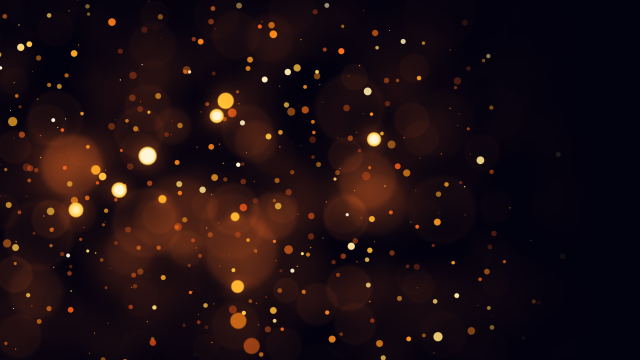
Reproduce this background procedurally as a WebGL 2 fragment shader.

```glsl
#version 300 es
precision highp float;

uniform vec2 u_resolution;
out vec4 fragColor;

#define NIGHT vec3(0.008, 0.003, 0.055)
#define HAZE vec3(0.15, 0.062, 0.012)
#define AMBER vec3(0.85, 0.37, 0.075)
#define HAZE_SCALE 4.0
#define BOKEH_GAIN 0.085
#define HALO_GAIN 0.30
#define DOT_CHANCE 0.62

// Soft glows: centre, radius, strength
const vec4 GLOWS[12] = vec4[12](
  vec4(0.20, 0.54, 0.085, 0.48), vec4(0.67, 0.30, 0.100, 0.42),
  vec4(0.76, 0.40, 0.065, 0.30), vec4(0.49, 0.40, 0.110, 0.24),
  vec4(1.02, 0.50, 0.080, 0.34), vec4(0.71, 0.606, 0.058, 0.20),
  vec4(0.10, 0.19, 0.075, 0.20), vec4(0.52, 0.31, 0.049, 0.18),
  vec4(0.48, 0.65, 0.050, 0.17), vec4(1.05, 0.43, 0.080, 0.16),
  vec4(0.36, 0.30, 0.065, 0.14), vec4(0.75, 0.895, 0.065, 0.13));

// Bright lights: centre, radius, heat
const vec4 LIGHTS[12] = vec4[12](
  vec4(0.627, 0.720, 0.024, 0.62), vec4(0.602, 0.678, 0.021, 0.88),
  vec4(0.410, 0.567, 0.027, 1.00), vec4(0.331, 0.472, 0.023, 0.90),
  vec4(0.211, 0.417, 0.022, 0.80), vec4(1.039, 0.613, 0.021, 0.90),
  vec4(0.662, 0.109, 0.024, 0.28), vec4(0.660, 0.204, 0.019, 0.60),
  vec4(0.699, 0.039, 0.024, 0.12), vec4(0.266, 0.528, 0.014, 0.50),
  vec4(0.653, 0.398, 0.013, 0.60), vec4(0.451, 0.447, 0.012, 0.55));

vec2 hash2(vec2 p) {
  vec3 q = fract(p.xyx * vec3(0.1031, 0.1030, 0.0973));
  q += dot(q, q.yzx + 33.33);
  return fract((q.xx + q.yz) * q.zy);
}

float corner(vec2 cell, vec2 offset) {
  float angle = 6.2832 * hash2(cell + 40.0).x;
  return dot(vec2(cos(angle), sin(angle)), offset);
}

float gradientNoise(vec2 p) {
  vec2 i = floor(p), f = fract(p), e = vec2(0.0, 1.0);
  vec2 u = f * f * f * (f * (f * 6.0 - 15.0) + 10.0);
  return mix(mix(corner(i, f), corner(i + e.yx, f - e.yx), u.x),
             mix(corner(i + e, f - e), corner(i + 1.0, f - 1.0), u.x), u.y);
}

// Red ember through orange and yellow to pale cream
vec3 heatColor(float heat) {
  float h = clamp(heat, 0.0, 1.0);
  return vec3(1.0, 0.34 + 0.62 * h, 0.09 + 0.75 * h * h * h * h);
}

// The lights crowd the left and thin out to the right
float crowd(vec2 p) {
  float across = 1.0 - smoothstep(0.90, 1.70, p.x);
  return across * smoothstep(-0.25, 0.30, p.y) * (1.0 - smoothstep(0.65, 1.15, p.y));
}

float disc(float d, float radius, float blur) {
  return 1.0 - smoothstep(radius - blur, radius + blur, d);
}

// Large faint out-of-focus discs with a thin brighter rim
float bokeh(vec2 p, float size, float seed) {
  vec2 id = floor(p / size + seed);
  vec2 place = hash2(id + seed * 17.0), trait = hash2(id + seed * 31.0 + 5.0);
  float radius = size * mix(0.18, 0.34, trait.x);
  vec2 center = (id - seed + mix(vec2(0.36), vec2(0.64), place)) * size;
  float d = length(p - center);
  float rim = exp(-pow((d - radius * 0.94) / (radius * 0.08), 2.0));
  return (disc(d, radius, radius * 0.13) + 0.25 * rim) * trait.y * crowd(center);
}

// One grid of scattered sparks; each stays inside its own cell
void addSparks(inout vec3 color, vec2 p, float size, vec2 radii, float seed, float pixel) {
  vec2 id = floor(p / size + seed);
  vec2 place = hash2(id + seed * 13.0), trait = hash2(id + seed * 29.0 + 3.0);
  vec2 glow = hash2(id + seed * 47.0 + 9.0);
  float margin = radii.y / size + 0.04;
  vec2 center = (id - seed + mix(vec2(margin), vec2(1.0 - margin), place)) * size;
  float density = crowd(center);
  float lit = step(trait.x, DOT_CHANCE * density);
  float radius = mix(radii.x, radii.y, trait.y);
  float alpha = mix(0.22, 1.0, glow.x) * smoothstep(0.0, 0.45, density);
  float heat = glow.x * glow.y * 1.15;
  float mask = disc(length(p - center), radius, max(pixel * 0.7, radius * 0.12));
  color = mix(color, heatColor(heat), lit * alpha * mask);
}

void main() {
  vec2 p = gl_FragCoord.xy / u_resolution.y;
  float pixel = 1.0 / u_resolution.y;

  // Warm haze over the night
  float cloud = gradientNoise(p * HAZE_SCALE) + 0.5 * gradientNoise(p * HAZE_SCALE * 2.0 + 7.0);
  vec3 color = NIGHT + HAZE * crowd(p) * smoothstep(-0.5, 0.7, cloud);

  // Blurred background lights
  for (int i = 0; i < 3; i++) {
    float k = float(i);
    color += AMBER * BOKEH_GAIN * bokeh(p, 0.19 + 0.05 * k, 1.37 + 2.41 * k);
  }
  for (int i = 0; i < 12; i++) {
    vec4 g = GLOWS[i];
    float d = length(p - g.xy);
    float shape = 0.65 * exp(-d * d / (g.z * g.z)) + 0.35 * disc(d, g.z, g.z * 0.15);
    color += AMBER * g.w * shape;
  }

  // Scattered sparks, from fine dust to small discs
  addSparks(color, p, 0.075, vec2(0.0008, 0.0020), 9.23, pixel);
  for (int i = 0; i < 4; i++) {
    float k = float(i);
    addSparks(color, p, 0.088 + 0.011 * k, vec2(0.0040, 0.0075 + 0.0018 * k), 2.61 + 3.17 * k, pixel);
  }

  // Bright lights with hot centres and halos
  for (int i = 0; i < 12; i++) {
    vec4 light = LIGHTS[i];
    float d = length(p - light.xy), q = d / light.z;
    float hot = smoothstep(0.65, 0.9, light.w);
    color += AMBER * HALO_GAIN * light.w * exp(-q * q * 0.35);
    vec3 core = heatColor(light.w + hot * (0.25 - 0.6 * q * q));
    float mask = disc(d, light.z * 0.93, max(pixel, light.z * 0.12));
    color = mix(color, core, mask * mix(0.5, 1.0, smoothstep(0.0, 0.6, light.w)));
  }

  fragColor = vec4(min(color, 1.0), 1.0);
}
```
